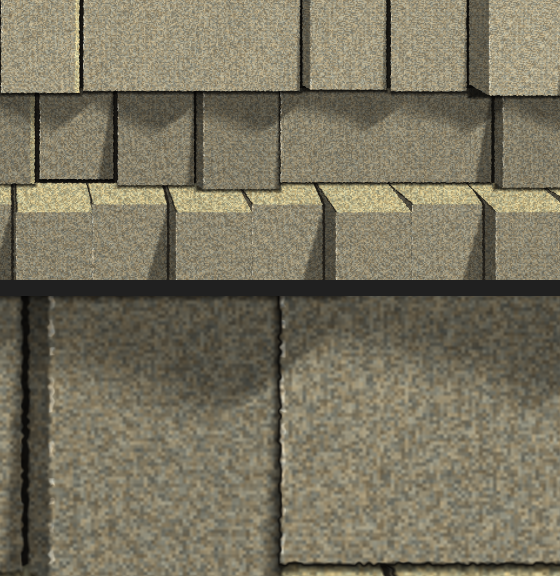
Top, the full canvas; bottom, a detail of the centre.
This texture is drawn by a Shadertoy shader. Its source:

```glsl
// Three overlapping courses of granule-coated roof shingles with bevelled tabs.
// All lengths are in hundredths of the canvas height.
#define FACE vec3(0.60, 0.57, 0.475)
#define LIT vec3(0.74, 0.70, 0.53)
#define GAP vec3(0.13, 0.12, 0.10)
#define EDGE 0.25
#define GRAIN_SIZE 0.42
#define GRAIN_CONTRAST 0.62
#define EAVE_Y 34.6
#define PAIR_PITCH 57.1
#define SIDE_SHADE 0.57

float hash(vec2 p) {
    return fract(sin(dot(p, vec2(127.1, 311.7))) * 43758.5453);
}

float noise(vec2 p) {
    vec2 i = floor(p), f = fract(p);
    f = f * f * (3.0 - 2.0 * f);
    return mix(mix(hash(i), hash(i + vec2(1, 0)), f.x),
               mix(hash(i + vec2(0, 1)), hash(i + vec2(1, 1)), f.x), f.y);
}

// Coverage of a rectangle with soft borders
float box(vec2 p, vec2 lo, vec2 hi, float soft) {
    vec2 d = min(p - lo, hi - p);
    return smoothstep(-soft, soft, min(d.x, d.y));
}

// Darkening that widens downward along the right end of a tab
float wedge(vec2 p, float right, float top, float bottom, float reach) {
    float w = reach * clamp((top - p.y) / (top - bottom), 0.0, 1.0);
    return 1.0 - 0.4 * smoothstep(-0.8, 0.8, p.x - right + w);
}

// tab = left, right, bottom, bevel (positive: dark left side, negative: lit right strip)
void drawTab(inout vec3 color, vec2 p, vec4 tab, float top, vec3 tone) {
    float bevel = max(tab.w, 0.0), faceX = tab.x + bevel;
    float rnd = hash(tab.xz);
    float drop = box(p, vec2(tab.x - 0.3, tab.z - 1.0), vec2(tab.y + 0.5, top), 0.8);
    color *= 1.0 - 0.75 * drop;

    vec3 face = tone * (0.96 + 0.08 * rnd);
    face *= mix(SIDE_SHADE, 1.0, smoothstep(faceX - 0.4, faceX + 0.4, p.x));
    if (tab.w < 0.0)
        face = mix(face, LIT * tone / FACE, smoothstep(-0.3, 0.3, p.x - tab.y - tab.w));
    else
        face *= wedge(p, tab.y, top, tab.z, 1.0 + 6.0 * rnd * rnd);

    // Broken bright rim where granules catch light
    float rim = 1.0 - smoothstep(0.1, 0.45, abs(p.x - faceX - 0.2));
    face += 0.18 * rim * smoothstep(0.45, 0.7, noise(vec2(tab.x, p.y * 0.9)));

    float lift = 0.55 * max(0.0, faceX - p.x);
    float cover = box(p - vec2(0.0, lift), tab.xz, vec2(tab.y, top), EDGE);
    color = mix(color, face, cover);
}

// Bottom course: pairs of flush tabs with lit, leaning top bevels
void drawBottomCourse(inout vec3 color, vec2 p) {
    color = mix(color, FACE * 0.5, box(p, vec2(-9.0), vec2(300.0, EAVE_Y), EDGE));
    for (int i = -1; i < 4; i++) {
        float n = float(i);
        float left = 5.7 + PAIR_PITCH * n;
        float right = left + 52.4 + max(0.0, 1.5 - 1.5 * n);
        float seam = left + 27.2;
        for (int k = 0; k < 2; k++) {
            bool first = k == 0;
            float brow = first ? 24.2 : 27.0;
            float t = clamp((p.y - brow) / (EAVE_Y - brow), 0.0, 1.0);
            float a = (first ? left : seam) * (1.0 - 0.06 * t);
            float b = first ? seam * (1.0 - 0.06 * t) : right * (1.0 - 0.03 * t);
            float onTop = smoothstep(-EDGE, EDGE, p.y - brow);

            vec3 face = FACE * (0.90 + 0.06 * hash(vec2(n, k)));
            if (!first) face *= wedge(p, b, brow - 2.0, 0.0, 7.0);
            float rim = 1.0 - smoothstep(0.1, 0.4, abs(p.x - a - 0.2));
            face += 0.15 * rim * smoothstep(0.45, 0.7, noise(vec2(a, p.y)));
            vec3 lid = mix(GAP, LIT, smoothstep(0.1, 0.9, p.x - a));

            float gap = first ? 0.0 : 1.0;
            color = mix(color, GAP, gap * box(p, vec2(a, -9.0), vec2(b + 0.9, EAVE_Y), EDGE));
            color = mix(color, mix(face, lid, onTop),
                        box(p, vec2(a, -9.0), vec2(b, EAVE_Y), EDGE));
        }
    }
}

void mainImage(out vec4 fragColor, in vec2 fragCoord) {
    vec2 uv = 100.0 * fragCoord / iResolution.y;
    vec2 p = uv + 0.4 * (vec2(noise(uv * 1.7), noise(uv * 1.7 + 51.0)) - 0.5);
    vec3 color = GAP;
    drawBottomCourse(color, p);

    // Middle course, under the slanting shadow of the one above
    vec4 middle[6] = vec4[6](
        vec4(-3.0, 12.4, 34.4, -1.5), vec4(14.1, 40.5, 36.0, 0.0),
        vec4(42.0, 69.3, 33.9, 0.0), vec4(70.1, 99.9, 32.5, 2.5),
        vec4(100.1, 175.5, 34.9, 0.0), vec4(176.6, 205.0, 33.0, 3.0));
    float saw = fract((p.x - 0.9 * (p.y - 67.0)) / 37.0);
    float depth = 4.0 + 9.0 * saw * smoothstep(1.0, 0.85, saw) + 3.0 * noise(p * 0.12);
    float shade = smoothstep(-3.5, 3.0, p.y - 67.0 + depth);
    for (int i = 0; i < 6; i++)
        drawTab(color, p, middle[i], 68.5, FACE * (0.87 - 0.31 * shade));

    // Top course, fully lit
    vec4 upper[5] = vec4[5](
        vec4(0.3, 28.4, 66.8, -1.6), vec4(29.7, 107.2, 67.5, 0.0),
        vec4(108.0, 138.0, 68.0, 2.8), vec4(139.5, 166.7, 67.4, 0.0),
        vec4(167.5, 205.0, 65.9, 7.2));
    for (int i = 0; i < 5; i++)
        drawTab(color, p, upper[i], 104.0, FACE * 1.06);

    // Mineral granules: brightness and warm or cool tint
    vec2 g = uv / GRAIN_SIZE;
    float light = 0.75 * noise(g) + 0.25 * noise(g * 0.45 + 17.0) - 0.5;
    float warmth = noise(g * 0.8 + 73.0) - 0.5;
    color *= 1.0 + GRAIN_CONTRAST * light + vec3(0.12, 0.0, -0.16) * warmth;
    fragColor = vec4(clamp(color, 0.0, 1.0), 1.0);
}
```
